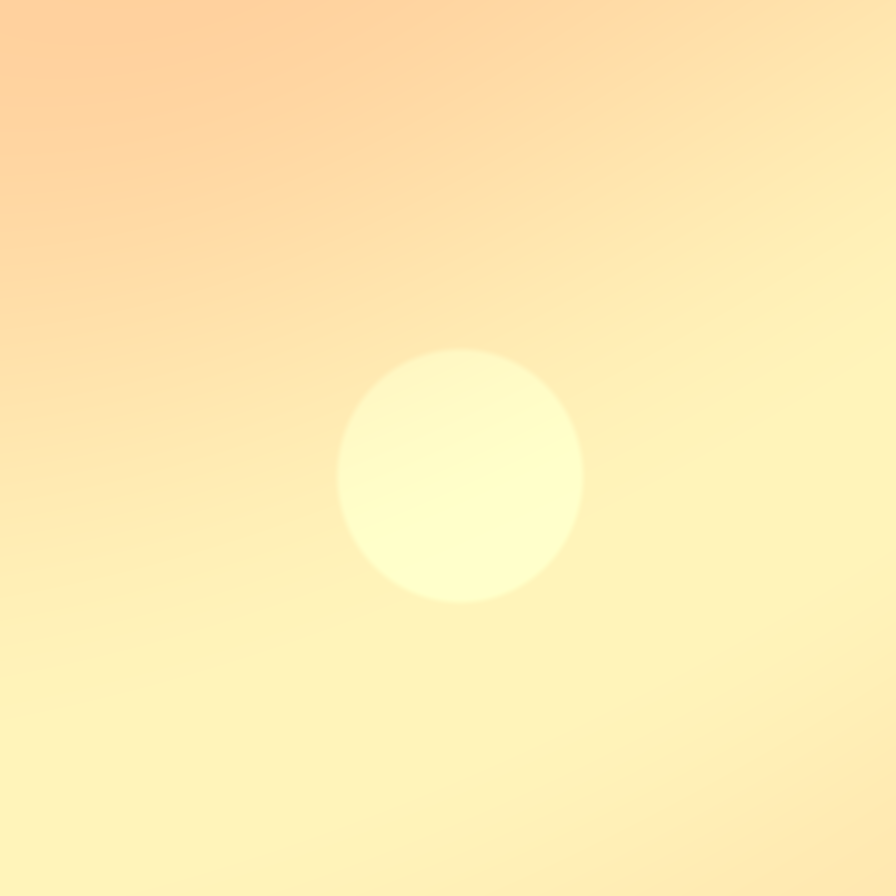
Reproduce this background procedurally as a Shadertoy shader.

```glsl
const vec3 CREAM = vec3(1.0, 0.957, 0.73);
const vec3 PEACH = vec3(1.0, 0.815, 0.615);
const vec3 DISC_LIGHT = vec3(0.0, 0.053, 0.068);

// Height of the curved pale band at horizontal position x
float ridgeHeight(float x) {
    return 0.08 + 0.2 * x + 0.22 * x * x;
}

// Amount of peach: strong above the band, faint below it
float warmth(vec2 uv) {
    float d = uv.y - ridgeHeight(uv.x);
    float sideFade = 1.0 - 0.15 * smoothstep(0.0, 0.75, abs(uv.x - 0.22));
    float above = smoothstep(0.05, 0.95, d) * sideFade;
    float below = 0.35 * smoothstep(0.05, 0.55, -d);
    return above + below;
}

// Soft-edged coverage of an ellipse
float ellipseMask(vec2 p, vec2 radius, float softness) {
    float d = (length(p / radius) - 1.0) * min(radius.x, radius.y);
    return 1.0 - smoothstep(-softness, softness, d);
}

void mainImage(out vec4 fragColor, in vec2 fragCoord) {
    vec2 uv = fragCoord / iResolution.xy;

    // Background gradient
    vec3 color = mix(CREAM, PEACH, warmth(uv));

    // Translucent pale disc
    float disc = ellipseMask(uv - vec2(0.5135, 0.469), vec2(0.137, 0.141), 0.005);
    color += DISC_LIGHT * disc;

    fragColor = vec4(min(color, 1.0), 1.0);
}
```
